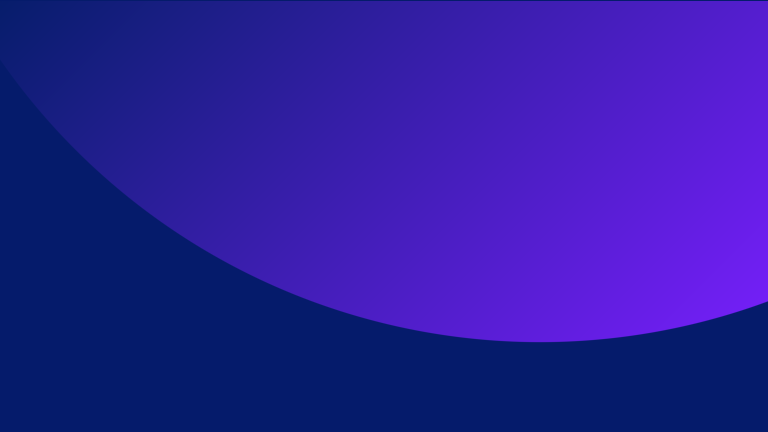
Write a WebGL 1 fragment shader that draws this background.

```glsl
precision highp float;
// A huge violet disc hangs from the top edge over a flat navy ground.
// The disc is a circle distance function filled with a diagonal gradient
// that fades into the ground at the upper left; a thin navy line caps it.

uniform vec2 u_resolution;

float discDistance(vec2 p, vec2 center, float radius) {
  return length(p - center) - radius;
}

void main() {
  // Canvas units: height is 1, origin at the lower left
  vec2 p = gl_FragCoord.xy / u_resolution.y;
  float pixel = 1.0 / u_resolution.y;

  vec3 navy = vec3(0.02, 0.105, 0.42);
  vec3 violet = vec3(0.45, 0.12, 0.965);

  // Diagonal gradient from the upper left to the lower right
  float diagonal = clamp((p.x + 1.0 - p.y) / 2.475, 0.0, 1.0);
  vec3 discColor = mix(vec3(0.025, 0.115, 0.42), violet, diagonal);

  // Disc with a smooth rim
  float rim = discDistance(p, vec2(1.25, 1.729), 1.521);
  float disc = 1.0 - smoothstep(-0.75 * pixel, 0.75 * pixel, rim);

  // Thin strip of ground along the top edge
  disc *= clamp((0.9977 - p.y) / pixel + 0.5, 0.0, 1.0);

  gl_FragColor = vec4(mix(navy, discColor, disc), 1.0);
}
```
